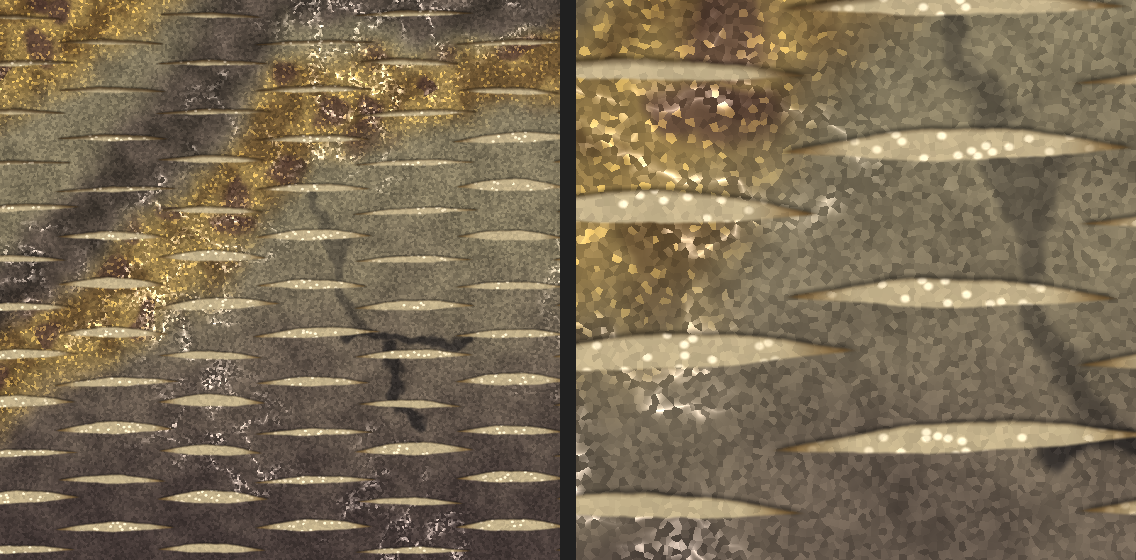
Left: the whole. Right: its middle third, enlarged.
Give the GLSL for this texture, as a WebGL 1 fragment shader.

```glsl
precision highp float;
// Weathered, slit-cut sheet: staggered columns of thin lens-shaped cuts
// open onto a cream backing. The skin is stained by warped bands of ochre
// and violet grey, then roughened with cellular grain and foil-like glints.

uniform vec2 u_resolution;

#define PITCH vec2(0.178, 0.0866)  // slit spacing across and down
#define ORIGIN vec2(0.025, 0.538)  // centre of one slit
#define STAGGER 0.038              // lift of every other column
#define HALF_LENGTH 0.112
#define OPENING 0.0145             // height of a fully opened slit
#define GRAIN 0.34
#define DARK vec3(0.27, 0.23, 0.21)
#define GREY vec3(0.41, 0.36, 0.31)
#define OLIVE vec3(0.51, 0.47, 0.37)
#define OCHRE vec3(0.60, 0.49, 0.28)
#define BROWN vec3(0.45, 0.34, 0.19)
#define CREAM vec3(0.76, 0.69, 0.54)

float hash(vec2 p) {
  return fract(sin(dot(p, vec2(127.1, 311.7))) * 43758.5);
}

// Nearest distance, gap to the second nearest, random value of the cell
vec3 cellular(vec2 p) {
  vec2 base = floor(p);
  float f1 = 9.0, f2 = 9.0, id = 0.0;
  for (int j = -1; j <= 1; j++)
    for (int i = -1; i <= 1; i++) {
      vec2 c = base + vec2(float(i), float(j));
      float d = length(c + vec2(hash(c), hash(c + 57.3)) - p);
      if (d < f1) { f2 = f1; f1 = d; id = hash(c + 19.7); }
      else f2 = min(f2, d);
    }
  return vec3(f1, f2 - f1, id);
}

// Layered, rotated sines, roughly -1 to 1
float waves(vec2 p) {
  float sum = 0.0, amp = 0.55;
  for (int i = 0; i < 5; i++) {
    sum += amp * sin(p.x + 1.6 * sin(p.y + 0.8 * sum));
    p = mat2(1.5, 1.1, -1.1, 1.5) * p + 2.3;
    amp *= 0.58;
  }
  return sum;
}

// Soft stroke of half width w from a to b
float stroke(vec2 p, vec2 a, vec2 b, float w) {
  vec2 ab = b - a;
  float t = clamp(dot(p - a, ab) / dot(ab, ab), 0.0, 1.0);
  return 1.0 - smoothstep(0.3 * w, w, length(p - a - ab * t));
}

vec3 stainedSkin(vec2 p, vec3 grain) {
  float cloud = waves(p * 9.0), fine = waves(p * 38.0 + 4.0);
  vec2 q = p + 0.028 * vec2(cloud, waves(p * 11.0 + 7.0)) + 0.008 * fine;

  // Olive middle sinking into violet grey below
  vec3 skin = mix(GREY, OLIVE, smoothstep(0.28, 0.62, q.y + 0.06 * cloud));
  skin = mix(DARK * vec3(1.0, 0.98, 1.02), skin, smoothstep(-0.02, 0.42, q.y + 0.05 * fine));

  // Ochre corner and ribbon
  float corner = smoothstep(-0.03, 0.06, q.y - 0.77 - 0.65 * q.x);
  float ribbon = max(stroke(q, vec2(-0.05, 0.31), vec2(0.34, 0.54), 0.13),
                     stroke(q, vec2(0.34, 0.54), vec2(0.52, 0.81), 0.10));
  ribbon = max(ribbon, stroke(q, vec2(0.52, 0.81), vec2(1.05, 0.89), 0.11));
  float ochre = max(corner, 0.9 * ribbon);
  skin = mix(skin, mix(BROWN, OCHRE, smoothstep(-0.5, 0.6, cloud + fine)), ochre);

  // Violet blotches and gold flecks within the ochre
  vec3 blotch = cellular(q * 13.0);
  float spot = (1.0 - smoothstep(0.22, 0.45, blotch.x)) * step(0.55, blotch.z);
  skin = mix(skin, vec3(0.29, 0.20, 0.19), 0.75 * spot * ochre);
  skin += vec3(0.24, 0.20, 0.07) * ochre * smoothstep(0.78, 1.0, grain.z);

  // Dark diagonal fold, top strip and inky creases
  float fold = max(stroke(q, vec2(-0.05, 0.45), vec2(0.25, 0.68), 0.085),
                   stroke(q, vec2(0.25, 0.68), vec2(0.47, 1.04), 0.12));
  fold = max(fold, smoothstep(0.93, 0.98, q.y) * smoothstep(0.38, 0.48, q.x));
  skin = mix(skin, DARK * (1.0 + 0.25 * fine), 0.8 * fold);
  float ink = max(stroke(q, vec2(0.55, 0.68), vec2(0.64, 0.40), 0.014) * 0.5,
                  stroke(q, vec2(0.62, 0.39), vec2(0.84, 0.41), 0.012));
  ink = max(ink, stroke(q, vec2(0.68, 0.38), vec2(0.76, 0.25), 0.015));
  skin = mix(skin, vec3(0.14, 0.13, 0.13), 0.75 * ink);

  // Broken, pale glints along foil wrinkles
  float ridge = pow(max(0.0, 1.0 - abs(waves(q * vec2(24.0, 30.0) + 1.0))), 7.0);
  float patches = smoothstep(0.1, 0.75, waves(p * 7.0 + 11.0) + 0.4 * fold);
  skin += vec3(0.62, 0.58, 0.55) * ridge * patches * smoothstep(0.25, 0.9, grain.z);
  return skin * (1.0 + 0.09 * fine + GRAIN * (grain.z - 0.5));
}

void main() {
  vec2 p = gl_FragCoord.xy / u_resolution;
  float edge = 0.0008 + 0.7 / u_resolution.y;
  vec3 grain = cellular(p * 230.0);
  vec3 color = stainedSkin(p, grain);
  vec3 bead = cellular(p * vec2(105.0, 125.0));
  float ragged = 0.0011 * waves(p * 75.0);
  float nearest = floor((p.x - ORIGIN.x) / PITCH.x + 0.5);

  // Long slits overlap sideways, so test the adjoining columns too
  for (int i = -1; i <= 1; i++) {
    float column = nearest + float(i);
    float base = ORIGIN.y + STAGGER * mod(column, 2.0);
    float row = floor((p.y - base) / PITCH.y + 0.5);
    vec2 id = vec2(column, row);
    float r = hash(id + 31.0), s = hash(id + 73.0);
    vec2 d = p - vec2(ORIGIN.x, base) - id * PITCH;
    d -= vec2(0.012, 0.007) * (vec2(s, r) - 0.5);
    d.y -= d.x * 0.07 * (s - 0.4);

    float t = d.x / (HALF_LENGTH * mix(0.84, 1.06, s));
    float lens = pow(max(0.0, 1.0 - t * t), 1.35);
    float worn = smoothstep(0.5, 0.85, p.y - 0.3 * p.x + 0.12);
    float open = OPENING * mix(0.55, 1.1, r) * mix(1.0, 0.48, worn);
    float upper = open * lens + ragged * lens - d.y;
    float lower = d.y + 0.45 * open * lens + ragged * lens;
    float present = smoothstep(0.0, 0.12, lens);
    float cut = smoothstep(-edge, edge, min(upper, lower)) * present;

    // Shadowed lip, cream backing and wet beads
    float lip = (1.0 - smoothstep(0.0, 0.004, abs(upper))) * present;
    color *= 1.0 - 0.38 * lip;
    vec3 backing = mix(BROWN, CREAM, smoothstep(0.0, 0.65, lens)) * (0.94 + 0.14 * grain.z);
    float shade = 1.0 - smoothstep(0.0, mix(0.003, 0.009, worn), upper);
    backing = mix(backing, vec3(0.25, 0.18, 0.10), shade * mix(0.35, 0.85, worn));
    float wet = (1.0 - smoothstep(0.15, 0.42, bead.x)) * step(0.62, bead.z);
    backing += 0.32 * wet * step(0.3, s) * lens;
    color = mix(color, backing, cut);
  }
  gl_FragColor = vec4(clamp(color, 0.0, 1.0), 1.0);
}
```
